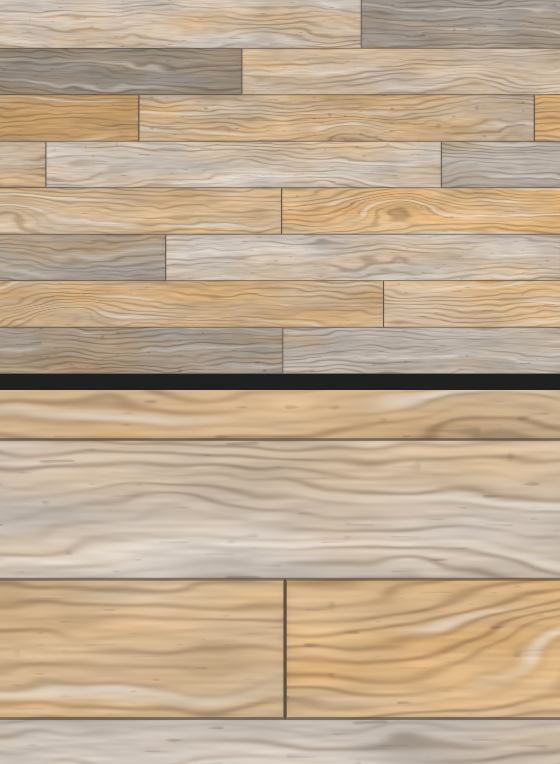
Top, the full canvas; bottom, a detail of the centre.
A Shadertoy shader for this texture:

```glsl
// Weathered wood planks: eight staggered rows in grey, beige and honey tones.
// Each plank gets its own noise-warped growth rings, knot, fine fibres and
// pale streaks; thin dark seams separate the boards.

const float ROW_PITCH = 0.1243;    // row height, fraction of canvas height
const float FIRST_SEAM = 0.129;    // lowest edge of the top row
const float PLANK_LENGTH = 0.706;  // fraction of canvas width
const vec3 DRIFTWOOD = vec3(0.785, 0.745, 0.705);
const vec3 HONEY = vec3(0.84, 0.69, 0.50);
const vec3 CHALK = vec3(0.90, 0.865, 0.82);
const vec3 SEAM = vec3(0.34, 0.29, 0.24);

// Joint position of each row, top to bottom
const float JOINT[8] = float[8](0.645, 0.432, 0.954, 0.788, 0.503, 0.296, 0.685, 0.505);

// Per row: warmth and brightness of the left board, then of the right board
const vec4 TONE[8] = vec4[8](
    vec4(0.28, 1.00, 0.20, 0.80), vec4(0.20, 0.73, 0.42, 0.99),
    vec4(0.60, 0.94, 0.90, 0.99), vec4(0.25, 1.00, 0.08, 0.89),
    vec4(0.62, 0.99, 1.00, 1.00), vec4(0.25, 0.83, 0.22, 0.99),
    vec4(0.78, 0.96, 0.58, 1.02), vec4(0.35, 0.79, 0.08, 0.92));

float hash(vec2 p) {
    return fract(sin(dot(p, vec2(127.1, 311.7))) * 43758.545);
}

float noise(vec2 p) {
    vec2 i = floor(p), f = fract(p);
    f = f * f * (3.0 - 2.0 * f);
    return mix(mix(hash(i), hash(i + vec2(1, 0)), f.x),
               mix(hash(i + vec2(0, 1)), hash(i + vec2(1, 1)), f.x), f.y);
}

float fbm(vec2 p) {
    float sum = 0.0, amplitude = 0.5;
    for (int i = 0; i < 4; i++) {
        sum += amplitude * noise(p);
        p = p * 2.03 + 17.3;
        amplitude *= 0.5;
    }
    return sum;
}

// Growth ring phase: layers along the board, bent by noise and around a knot
float ringPhase(vec2 p, vec2 seed, float warmth) {
    vec2 knot = vec2(0.6 + 5.0 * hash(seed + 3.0), 0.25 + 0.5 * hash(seed + 5.0));
    vec2 d = (p - knot) * vec2(1.3, 3.2);
    float bend = fbm(vec2(p.x * 0.35, p.y * 1.1) + seed * 7.0);
    float ripple = noise(vec2(p.x * 3.5, p.y * 6.0) + seed);
    return p.y * 9.0 + bend * 7.0 + ripple * 0.4 + warmth * 4.0 * exp(-dot(d, d));
}

// Wood colour at p, measured in plank heights
vec3 wood(vec2 p, vec2 seed, vec2 tone) {
    float phase = ringPhase(p, seed, tone.x);
    vec2 q = p + seed * 13.7;

    // Broad stains shift warmth and brightness within a board
    float stain = fbm(vec2(q.x * 0.45, q.y * 2.2)) - 0.47;
    float patchy = fbm(vec2(q.x * 0.8, q.y * 4.0) + 40.0) - 0.47;
    vec3 color = mix(DRIFTWOOD, HONEY, clamp(tone.x + stain * 1.3, 0.0, 1.15));
    color *= tone.y * (1.0 + 0.24 * patchy);

    // Dark late-wood lines of uneven strength
    float ring = pow(0.5 + 0.5 * sin(phase * 6.2832), 2.5);
    float strength = smoothstep(0.2, 0.75, noise(vec2(q.x * 0.7, phase * 0.8)));
    color *= 1.03 - vec3(0.13, 0.15, 0.17) * ring * (0.3 + strength);

    // Pale streaks follow the slow contours of the rings
    float crest = pow(0.5 + 0.5 * sin(phase * 1.5708 + seed.x), 14.0);
    float streak = crest * smoothstep(0.35, 0.75, noise(vec2(q.x * 0.9, q.y * 3.0)));
    color = mix(color, CHALK * mix(tone.y, 1.0, 0.4), 0.65 * streak);

    // Fine fibres and short dark pores
    float fibre = noise(vec2(q.x * 4.0, q.y * 38.0)) - 0.5;
    float pore = smoothstep(0.82, 0.98, noise(vec2(q.x * 6.0, q.y * 24.0) + 9.0));
    return color * (1.0 + 0.09 * fibre - 0.13 * pore);
}

// Antialiased line coverage at a distance from its centre
float lineMask(float distance, float halfWidth, float pixel) {
    return 1.0 - smoothstep(halfWidth - 0.5 * pixel, halfWidth + 0.5 * pixel, distance);
}

void mainImage(out vec4 fragColor, in vec2 fragCoord) {
    vec2 uv = fragCoord / iResolution.xy;
    float pixel = 1.0 / iResolution.y;
    float aspect = iResolution.x / iResolution.y;

    // Find the row and the board within it
    float v = (1.0 - uv.y - FIRST_SEAM) / ROW_PITCH + 1.0;
    float row = clamp(floor(v), 0.0, 7.0);
    float along = (uv.x - JOINT[int(row)]) / PLANK_LENGTH;
    float board = floor(along);
    vec4 rowTone = TONE[int(row)];
    vec2 tone = board < 0.0 ? rowTone.xy : rowTone.zw;
    if (board < -1.5) tone += vec2(0.3, -0.06);

    vec2 seed = vec2(hash(vec2(row, board)), hash(vec2(board + 4.0, row + 9.0))) * 10.0;
    vec2 p = vec2(fract(along) * PLANK_LENGTH * aspect / ROW_PITCH, v - row);
    vec3 color = wood(p, seed, tone);

    // Seams between rows and butt joints between boards
    float rowGap = abs(v - max(round(v), 1.0)) * ROW_PITCH;
    float jointGap = abs(along - round(along)) * PLANK_LENGTH * aspect;
    float rowSeam = lineMask(rowGap, 0.0013, pixel) * 0.62;
    float jointSeam = lineMask(jointGap, 0.0014, pixel) * (0.55 + 0.4 * hash(vec2(row, 2.0)));
    color *= 1.0 - 0.10 * exp(-min(rowGap, jointGap) / 0.003);
    color = mix(color, SEAM, max(rowSeam, jointSeam));
    fragColor = vec4(color, 1.0);
}
```
